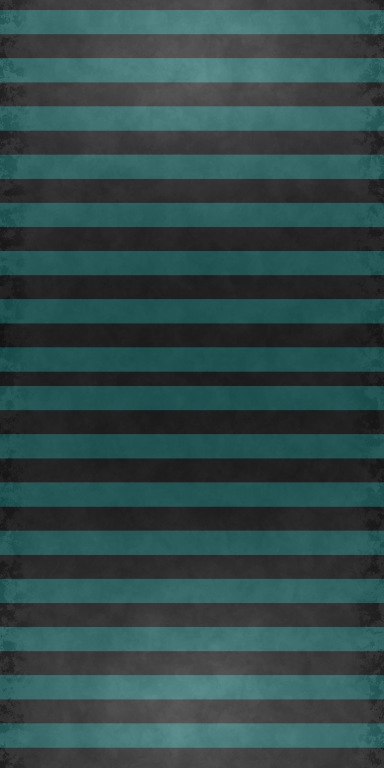
A Shadertoy shader for this pattern:

```glsl
// Worn charcoal wall with two banks of horizontal teal bars and soft pools of light.

const vec3  TEAL_TINT    = vec3(0.004, 0.202, 0.200); // added to the grey under each bar
const float BARS         = 8.0;      // bars in each bank
const float BAR_PERIOD   = 0.06276;  // all heights are shares of the canvas height
const float BAR_HEIGHT   = 0.0316;
const float FIRST_TOP    = 0.0130;   // gap above the upper bank
const float BANK_PITCH   = 0.4896;   // from one bank to the next
const float DARK_SHADE   = 0.118;
const float RISE_SHADE   = 0.125;    // lightening away from the middle
const float GLOW_SHADE   = 0.085;
const float GLOW_OFFSET  = 0.415;    // glow centres, above and below the middle
const float BLOTCH_SCALE = 13.0;
const float WEAR         = 0.30;
const float EDGE_WIDTH   = 0.12;     // grimy margin at the left and right

float hash(vec2 p) {
    return fract(sin(dot(p, vec2(127.1, 311.7))) * 43758.5453);
}

float valueNoise(vec2 p) {
    vec2 i = floor(p), f = fract(p);
    f = f * f * (3.0 - 2.0 * f);
    return mix(mix(hash(i), hash(i + vec2(1, 0)), f.x),
               mix(hash(i + vec2(0, 1)), hash(i + vec2(1, 1)), f.x), f.y);
}

// Layered noise, centred on zero
float fbm(vec2 p) {
    float sum = 0.0, amp = 0.5;
    for (int i = 0; i < 5; i++) {
        sum += amp * (valueNoise(p) - 0.5);
        p = mat2(1.6, 1.2, -1.2, 1.6) * p + 17.3;
        amp *= 0.72;
    }
    return sum;
}

// Signed distance to the nearest bar, measured down from the top
float barDistance(float depth) {
    float d = 1.0;
    for (float bank = 0.0; bank < 2.0; bank++) {
        float y = depth - FIRST_TOP - bank * BANK_PITCH - 0.5 * BAR_HEIGHT;
        float k = clamp(floor(y / BAR_PERIOD + 0.5), 0.0, BARS - 1.0);
        d = min(d, abs(y - k * BAR_PERIOD) - 0.5 * BAR_HEIGHT);
    }
    return d;
}

// Smooth light and dark areas of the wall
float wallShade(vec2 uv) {
    float fromMiddle = abs(uv.y - 0.5);
    float x = uv.x - 0.5;
    float rise = smoothstep(0.08, 0.42, fromMiddle);
    vec2 g = vec2(x / 0.25, (fromMiddle - GLOW_OFFSET) / 0.10);
    float shade = DARK_SHADE + RISE_SHADE * rise + GLOW_SHADE * exp(-dot(g, g));
    shade += 0.08 * x * x * (1.0 - rise);
    return shade * (1.0 - 0.5 * x * x * rise);
}

void mainImage(out vec4 fragColor, in vec2 fragCoord) {
    vec2 uv = fragCoord / iResolution.xy;
    vec2 p = fragCoord / iResolution.x;

    // Mottled grime: warped blotches, ragged patches and faint vertical streaks
    vec2 warp = vec2(fbm(p * 9.0), fbm(p * 9.0 + 41.0));
    float blotch = fbm(p * BLOTCH_SCALE + warp * 0.9);
    float patches = smoothstep(-0.08, 0.14, fbm(p * 24.0 + 73.0)) - 0.5;
    float streak = valueNoise(vec2(p.x * 26.0, p.y * 1.5)) - 0.5;
    float grime = 0.9 * blotch + 0.22 * patches + 0.12 * streak;

    float shade = wallShade(uv);
    shade += WEAR * grime * (0.07 + 0.65 * shade);

    // Dark specks gathering at the side margins
    float side = 1.0 - smoothstep(0.0, EDGE_WIDTH, min(uv.x, 1.0 - uv.x));
    float specks = smoothstep(0.0, 0.25, fbm(p * 38.0 + 11.0) + 0.18 * side - 0.05);
    shade *= 1.0 - 0.35 * side * specks;

    // Bars tint the wall, so the grime shows through
    float aa = 0.5 / iResolution.y;
    float bar = 1.0 - smoothstep(-aa, aa, barDistance(1.0 - uv.y));
    vec3 color = vec3(shade) + bar * TEAL_TINT;

    fragColor = vec4(clamp(color, 0.0, 1.0), 1.0);
}
```
